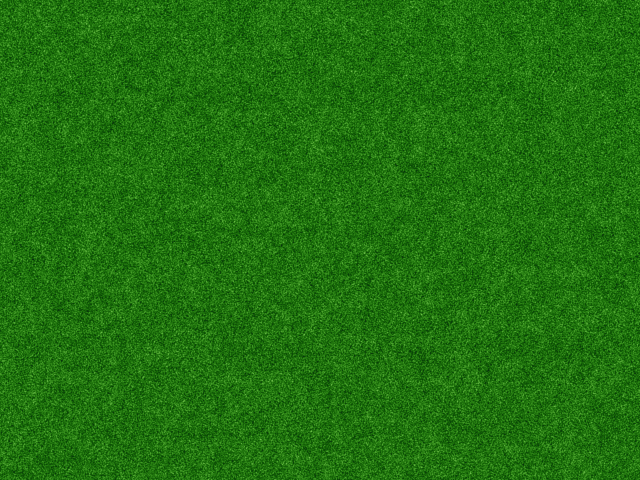
A Shadertoy shader for this texture:

```glsl
// Dense green turf: fine bright and dark grain over faint soft clumps.

// Random unit gradient for a lattice point
vec2 gradientAt(vec2 cell) {
    vec3 p = fract(cell.xyx * vec3(0.1031, 0.1030, 0.0973));
    p += dot(p, p.yzx + 33.33);
    float angle = 6.2832 * fract((p.x + p.y) * p.z);
    return vec2(cos(angle), sin(angle));
}

float gradientNoise(vec2 p) {
    vec2 i = floor(p), f = fract(p);
    vec2 u = f * f * f * (f * (f * 6.0 - 15.0) + 10.0);
    vec2 e = vec2(0.0, 1.0);
    float a = dot(gradientAt(i), f);
    float b = dot(gradientAt(i + e.yx), f - e.yx);
    float c = dot(gradientAt(i + e.xy), f - e.xy);
    float d = dot(gradientAt(i + 1.0), f - 1.0);
    return mix(mix(a, b, u.x), mix(c, d, u.x), u.y);
}

// Noise on a turned lattice, so that layers never line up
float layer(vec2 uv, float cells, float turn) {
    float c = cos(turn), s = sin(turn);
    return gradientNoise(mat2(c, s, -s, c) * uv * cells + 57.0 * turn + 200.0);
}

void mainImage(out vec4 fragColor, in vec2 fragCoord) {
    vec2 uv = fragCoord / iResolution.y;

    // Sharp grain
    float shade = 0.22 * layer(uv, 317.0, 0.47)
                + 0.18 * layer(uv, 271.0, 1.13)
                + 0.14 * layer(uv, 167.0, 0.81);

    // Soft clumps
    shade += 0.09 * layer(uv, 79.0, 0.29)
           + 0.07 * layer(uv, 36.0, 0.0)
           + 0.04 * layer(uv, 13.0, 0.0);

    // Deep green to yellowish light green
    vec3 turf = vec3(0.12, 0.446, 0.05)
              + vec3(0.7, 1.0, 0.4) * shade
              + vec3(1.5, 0.0, 1.8) * shade * shade;
    fragColor = vec4(clamp(turf, 0.0, 1.0), 1.0);
}
```
